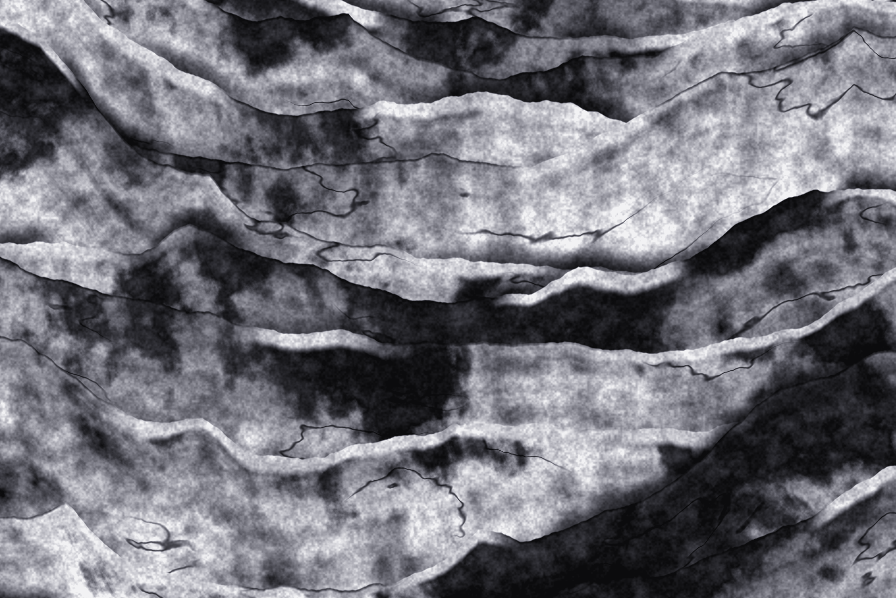
A WebGL 1 fragment shader for this texture:

```glsl
precision highp float;
// Dirty glacier ice: overlapping ridges sag across the view and are painted
// from the far top to the near bottom. Each ridge carries fluted ice, dark
// grit spilling from its crest, thin cracks, a snow rim and a fine grain.
uniform vec2 u_resolution;

const int RIDGES = 12;
const float GRIT_TONE = 0.09;
const float ICE_TONE = 0.67;
const float SNOW_TONE = 0.86;

float hash(vec2 p) {
  vec3 q = fract(vec3(p.xyx) * 0.1031);
  q += dot(q, q.yzx + 33.33);
  return fract((q.x + q.y) * q.z);
}

float noise(vec2 p) {
  vec2 cell = floor(p);
  vec2 f = fract(p);
  f = f * f * (3.0 - 2.0 * f);
  float low = mix(hash(cell), hash(cell + vec2(1.0, 0.0)), f.x);
  float high = mix(hash(cell + vec2(0.0, 1.0)), hash(cell + 1.0), f.x);
  return mix(low, high, f.y);
}

// Fractal noise in 0..1, turned at each octave to hide the lattice.
float fbm(vec2 p) {
  float sum = 0.0;
  float weight = 0.52;
  for (int i = 0; i < 5; i++) {
    sum += weight * noise(p);
    p = mat2(1.6, 1.2, -1.2, 1.6) * p + 7.3;
    weight *= 0.5;
  }
  return sum;
}

// Height of a crest: a sagging bowl with its own tilt, swells and jags.
float crestHeight(float x, float index, float seed) {
  float base = 1.07 - 0.055 * index - 0.0042 * index * index;
  float side = x - 0.75;
  float tilt = (hash(vec2(seed, 3.0)) - 0.5) * 0.36;
  float swell = noise(vec2(x * 2.3, seed)) - 0.5;
  float peak = 1.0 - abs(2.0 * noise(vec2(x * 4.5, seed + 5.0)) - 1.0);
  float jag = fbm(vec2(x * 17.0, seed + 9.0)) - 0.5;
  return base + 0.27 * side * side + tilt * side
       + 0.17 * swell + 0.055 * peak + 0.028 * jag;
}

// Thin dark line along the middle contour of a noise field.
float crackLine(vec2 p, float width) {
  return 1.0 - smoothstep(0.0, width, abs(fbm(p) - 0.5));
}

// Tone of one ridge face at a given depth below its crest.
float faceTone(vec2 p, float depth, float seed) {
  float slant = (hash(vec2(seed, 8.0)) - 0.5) * 1.6;
  float along = p.x + depth * slant;
  float blotch = fbm(p * vec2(4.0, 6.0) + seed) - 0.5;
  float flutes = fbm(vec2(along * 17.0, depth * 5.0) + seed) - 0.5;
  float strata = fbm(vec2(p.x * 3.5, depth * 34.0) + seed * 2.0) - 0.5;
  float mottle = fbm(p * 38.0 + seed) - 0.5;

  float ice = ICE_TONE + 0.85 * blotch + 0.75 * flutes
            + 0.5 * strata + 0.55 * mottle;

  // Grit is thickest at the crest and thins out in ragged tongues.
  float region = noise(vec2(p.x * 2.1, seed + 21.0));
  float nearRight = smoothstep(0.6, 1.3, p.x) * smoothstep(0.5, 0.1, p.y);
  float cover = region + 0.22 * nearRight + 1.25 * blotch + 0.7 * flutes
              + 0.5 * mottle - 2.3 * depth;
  float grit = smoothstep(0.27, 0.62, cover);
  float gritTone = GRIT_TONE + 0.3 * max(mottle + 0.5 * strata, -0.1);
  float tone = mix(ice, gritTone, grit);

  float crackMask = smoothstep(0.4, 0.65, noise(p * 5.0 + seed));
  float crack = crackLine(vec2(along * 3.0, depth * 7.0) + seed * 3.0, 0.013);
  tone *= 1.0 - 0.7 * crack * crackMask;

  // Snow lies on parts of the crest, edged by a dark lip.
  float snowPatch = smoothstep(0.42, 0.62, noise(vec2(p.x * 4.0, seed + 31.0)));
  float snowDepth = 0.012 + 0.03 * noise(vec2(p.x * 9.0, seed + 41.0));
  float snow = snowPatch * (1.0 - smoothstep(0.6, 1.1, depth / snowDepth));
  tone = mix(tone, SNOW_TONE + 0.5 * mottle, 0.9 * snow);
  float lip = 1.0 - smoothstep(0.001, 0.006, depth);
  return tone * (1.0 - 0.6 * lip * (1.0 - snowPatch));
}

// Near-neutral grey with a cool cast in the middle tones.
vec3 coolGrey(float tone) {
  return vec3(tone, tone, tone + 0.16 * tone * (1.0 - tone));
}

void main() {
  vec2 p = gl_FragCoord.xy / u_resolution.y;
  float edge = 0.9 / u_resolution.y;
  float tone = faceTone(p, 0.06 + 0.2 * fbm(p * 3.0), 77.0);

  // Each nearer ridge shades the ice behind it, then covers it.
  for (int i = 0; i < RIDGES; i++) {
    float seed = float(i) * 17.3 + 4.0;
    float depth = crestHeight(p.x, float(i), seed) - p.y;
    if (depth > -0.05) {
      float shadow = smoothstep(-0.045, 0.0, depth)
                   * smoothstep(0.35, 0.75, noise(vec2(p.x * 6.0, seed + 51.0)));
      tone *= 1.0 - 0.75 * shadow;
      float face = faceTone(p, max(depth, 0.0), seed);
      tone = mix(tone, face, smoothstep(-edge, edge, depth));
    }
  }

  float grain = noise(p * 170.0) + noise(p * 310.0 + 13.0) - 1.0;
  tone += grain * 0.17 * (0.2 + clamp(tone, 0.0, 1.0));
  tone = clamp(tone, 0.045, 0.95);
  gl_FragColor = vec4(coolGrey(tone), 1.0);
}
```
